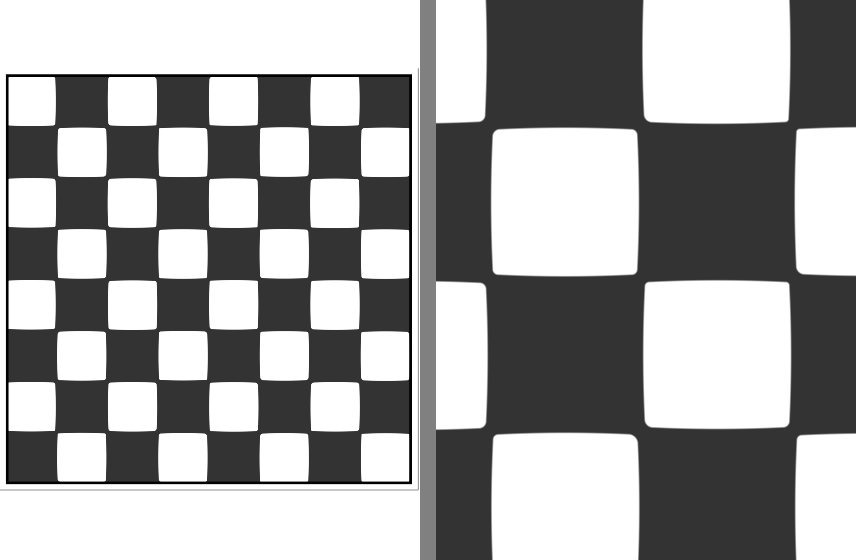
Left: the whole. Right: its middle third, enlarged.
Write a Shadertoy shader that draws this pattern.

```glsl
#define CELLS 8.0
#define PITCH vec2(0.1205, 0.1213)
#define GRID_CENTER vec2(-0.0038, 0.0012)
#define FRAME_CENTER vec2(-0.0026, 0.0017)
#define FRAME_HALF vec2(0.4835, 0.4880)
#define FRAME_WIDTH 0.0064
#define TILE_HALF vec2(0.0587, 0.0590)
#define BULGE 0.0016
#define JITTER 0.0012
#define SOFTNESS 0.0018
#define DARK vec3(0.2)
#define RULE_GRAY vec3(0.42)

float hash(vec2 p) {
    return fract(sin(dot(p, vec2(127.1, 311.7))) * 43758.5453);
}

float boxDistance(vec2 p, vec2 halfSize) {
    vec2 d = abs(p) - halfSize;
    return length(max(d, 0.0)) + min(max(d.x, d.y), 0.0);
}

float coverage(float distance, float blur) {
    return 1.0 - smoothstep(-0.5 * blur, 0.5 * blur, distance);
}

// Light tile with slightly bowed sides and uneven rounded corners
float tileDistance(vec2 p, vec2 cell) {
    vec2 offset = vec2(hash(cell), hash(cell + 17.0)) - 0.5;
    p -= offset * JITTER;
    vec2 along = p / TILE_HALF;
    vec2 halfSize = TILE_HALF - BULGE * min(along.yx * along.yx, 1.0);
    float radius = mix(0.002, 0.007, hash(cell + 5.0 * sign(p)));
    return boxDistance(p, halfSize - radius) - radius;
}

void mainImage(out vec4 fragColor, in vec2 fragCoord) {
    vec2 p = (fragCoord - 0.5 * iResolution.xy) / iResolution.x;
    float pixel = 1.0 / iResolution.x;
    vec3 color = vec3(1.0);

    // Thin rules along the right and bottom
    float rightRule = boxDistance(p - vec2(0.4957, 0.0017), vec2(0.0010, 0.5018));
    float bottomRule = boxDistance(p - vec2(-0.0021, -0.5), vec2(0.4978, 0.0010));
    color = mix(color, RULE_GRAY, coverage(min(rightRule, bottomRule), pixel));

    // Checkered board
    vec2 grid = (p - GRID_CENTER) / PITCH + 0.5 * CELLS;
    vec2 cell = clamp(floor(grid), 0.0, CELLS - 1.0);
    vec2 local = (grid - cell - 0.5) * PITCH;
    float isLight = mod(cell.x + cell.y, 2.0);
    float tile = coverage(tileDistance(local, cell), max(pixel, SOFTNESS));
    vec3 board = mix(DARK, vec3(1.0), isLight * tile);

    // Black frame over the outer cells
    float outer = boxDistance(p - FRAME_CENTER, FRAME_HALF);
    board = mix(vec3(0.0), board, coverage(outer + FRAME_WIDTH, pixel));
    color = mix(color, board, coverage(outer, pixel));

    fragColor = vec4(color, 1.0);
}
```
